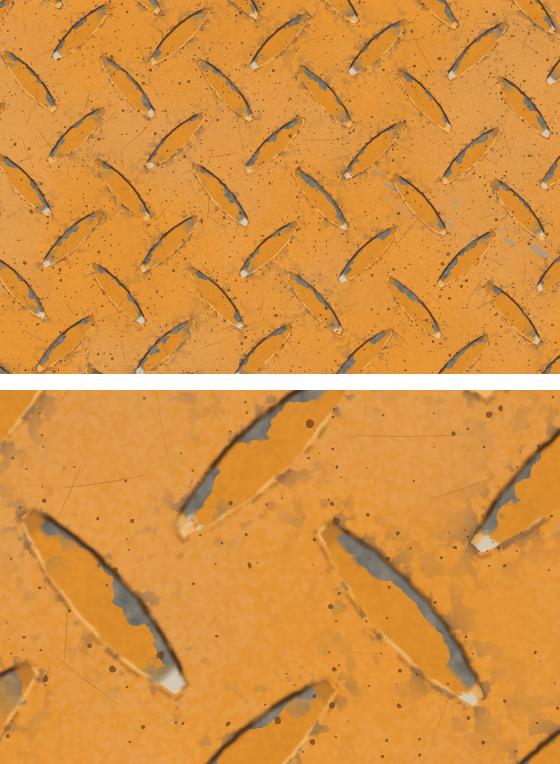
Top: the whole. Bottom: its middle third, enlarged.
Reproduce this texture procedurally as a WebGL 1 fragment shader.

```glsl
precision highp float;
uniform vec2 u_resolution;

float hash(vec2 p) {
  vec3 q = fract(p.xyx * 0.1031);
  q += dot(q, q.yzx + 33.33);
  return fract((q.x + q.y) * q.z);
}

vec2 hash2(vec2 p) {
  return vec2(hash(p + 17.3), hash(p + 59.7));
}

float noise(vec2 p) {
  vec2 i = floor(p), f = fract(p);
  f *= f * (3.0 - 2.0 * f);
  return mix(mix(hash(i), hash(i + vec2(1.0, 0.0)), f.x),
             mix(hash(i + vec2(0.0, 1.0)), hash(i + 1.0), f.x), f.y);
}

float fbm(vec2 p) {
  float sum = 0.0, gain = 0.5;
  for (int i = 0; i < 4; i++) {
    sum += gain * noise(p);
    p = mat2(1.6, 1.2, -1.2, 1.6) * p + 5.7;
    gain *= 0.5;
  }
  return sum / 0.9375;
}

void main() {
  vec2 p = gl_FragCoord.xy / u_resolution.y;
  float px = 1.0 / u_resolution.y;

  // Painted ground with soft clouds and fine grain
  float grain = noise(mat2(0.8, 0.6, -0.6, 0.8) * p * 240.0);
  float cloud = fbm(p * 3.0) * 0.8 + grain * 0.2;
  vec3 color = mix(vec3(0.89, 0.578, 0.21), vec3(0.87, 0.60, 0.30), smoothstep(0.47, 0.72, cloud));
  color *= 0.96 + 0.04 * grain + 0.05 * fbm(p * 9.0 + 3.0);

  // Bare metal scuffs in a slanting band
  float band = exp(-pow((p.y - 0.53 + 0.5 * (p.x - 1.0)) / 0.04, 2.0)) * smoothstep(0.95, 1.05, p.x);
  float scuff = fbm(mat2(0.88, 0.47, -0.47, 0.88) * p * vec2(30.0, 60.0));
  color = mix(color, vec3(0.60, 0.61, 0.62), 0.75 * band * smoothstep(0.61, 0.70, scuff));

  // Two interleaved, slightly tilted lattices of raised lugs
  float grime = 0.0;
  for (int k = 0; k < 2; k++) {
    bool falling = k == 0;
    vec2 origin = falling ? vec2(0.607, 0.756) : vec2(0.746, 0.888);
    vec2 id = floor(mat2(0.277, 0.0133, -0.0137, 0.2641) * (p - origin) / 0.0733 + 0.5);
    vec2 seed = id * 3.0 + float(k) * 41.0;
    vec2 q = p - origin - mat2(0.2641, -0.0133, 0.0137, 0.277) * id + (hash2(seed) - 0.5) * 0.004;

    // Local axes: u runs to the lower tip, v to the upper flank
    float u = dot(q, falling ? vec2(0.66, -0.75) : vec2(-0.73, -0.69));
    float v = dot(q, falling ? vec2(0.75, 0.66) : vec2(-0.69, 0.73));
    float t = u / 0.103;
    float rough = (fbm(p * 90.0) - 0.5) * 0.003;
    float d = max((abs(v) - 0.0065 - 0.0175 * (1.0 - t * t)) * 0.95, abs(u) - 0.103) + rough;
    float upper = smoothstep(-0.003, 0.004, v);
    float inside = 1.0 - smoothstep(-0.5 * px, 0.5 * px, d);
    float patches = fbm(p * 34.0 + seed);
    float ends = smoothstep(0.35, 0.95, abs(t));

    // Dirt and chipped paint around the rim
    float halo = exp(-max(d, 0.0) / 0.014);
    grime = max(grime, halo * (1.0 - inside));
    float dirt = halo * smoothstep(0.52, 0.68, fbm(p * 85.0) + 0.5 * (fbm(p * 4.0 + 8.0) - 0.5));
    color = mix(color, vec3(0.48, 0.38, 0.31), 0.75 * dirt * (1.0 - inside));

    // Face, with dull upper cap and pale lower cap
    vec3 face = vec3(0.875, 0.56, 0.18) * (0.93 + 0.05 * grain + 0.05 * patches);
    face = mix(face, vec3(0.76, 0.48, 0.17), smoothstep(0.82, 0.88, -t));
    face = mix(face, vec3(0.94, 0.70, 0.38), smoothstep(0.86, 0.91, t));

    // Paint worn to grey metal along the upper flank and near the tips
    float reach = 0.002 + 0.011 * ends + 0.005 * hash(seed + 9.0);
    float wear = upper * (1.0 - smoothstep(reach - 0.001, reach + 0.001, -d + (patches - 0.5) * 0.045));
    wear = max(wear, smoothstep(0.58, 0.64, patches) * ends * 0.85);
    wear *= 1.0 - 0.9 * smoothstep(0.84, 0.89, abs(t));
    vec3 metal = mix(vec3(0.33, 0.35, 0.36), vec3(0.60, 0.56, 0.50), fbm(p * 100.0));
    face = mix(face, metal, wear * 0.95);
    face = mix(face, vec3(0.84, 0.78, 0.70), smoothstep(0.78, 0.88, t) * smoothstep(0.48, 0.56, patches));
    color = mix(color, face, inside);

    // Broken shadow on the upper rim, light on the lower rim
    float shade = upper * exp(-pow((d - 0.0005) / 0.0026, 2.0)) * (1.0 - 0.7 * smoothstep(0.85, 0.95, abs(t)));
    color = mix(color, vec3(0.29, 0.18, 0.10), shade * (0.55 + 0.4 * smoothstep(0.35, 0.55, patches)));
    float glint = (1.0 - upper) * exp(-pow(d / 0.0018, 2.0)) * smoothstep(0.35, 0.65, fbm(p * 50.0 + seed));
    color = mix(color, vec3(0.96, 0.76, 0.48), glint * 0.7);
    float crease = (1.0 - upper) * exp(-pow((d - 0.004) / 0.002, 2.0));
    color = mix(color, vec3(0.55, 0.34, 0.15), 0.45 * crease * smoothstep(0.4, 0.6, fbm(p * 65.0)));
  }

  for (int i = 0; i < 3; i++) {
    float layer = float(i);

    // Sparse irregular specks, denser near the lugs
    float scale = 18.0 + 24.0 * layer;
    vec2 g = p * scale + layer * 7.0, cell = floor(g);
    float dist = length(fract(g) - 0.25 - 0.5 * hash2(cell)) / scale + (noise(p * 300.0) - 0.5) * 0.002;
    float radius = 0.0003 + 0.003 * pow(hash(cell + 3.0), 9.0);
    float speck = (1.0 - smoothstep(radius, radius + px, dist)) * step(0.91 - 0.5 * grime, hash(cell + 71.0));
    color = mix(color, vec3(0.36, 0.22, 0.12), 0.65 * speck);

    // Fine scratches
    g = p * (4.0 + 2.0 * layer) + layer * 13.0;
    cell = floor(g);
    float angle = 6.2832 * hash(cell + 5.0);
    vec2 s = mat2(cos(angle), sin(angle), -sin(angle), cos(angle)) * (fract(g) - 0.35 - 0.3 * hash2(cell));
    float offset = abs(s.y + 0.15 * s.x * s.x) / (4.0 + 2.0 * layer);
    float scratch = (1.0 - smoothstep(0.0, px, offset)) * (1.0 - smoothstep(0.08, 0.3, abs(s.x)));
    color = mix(color, vec3(0.55, 0.34, 0.15), 0.4 * scratch * hash(cell + 29.0));
  }

  gl_FragColor = vec4(color, 1.0);
}
```
